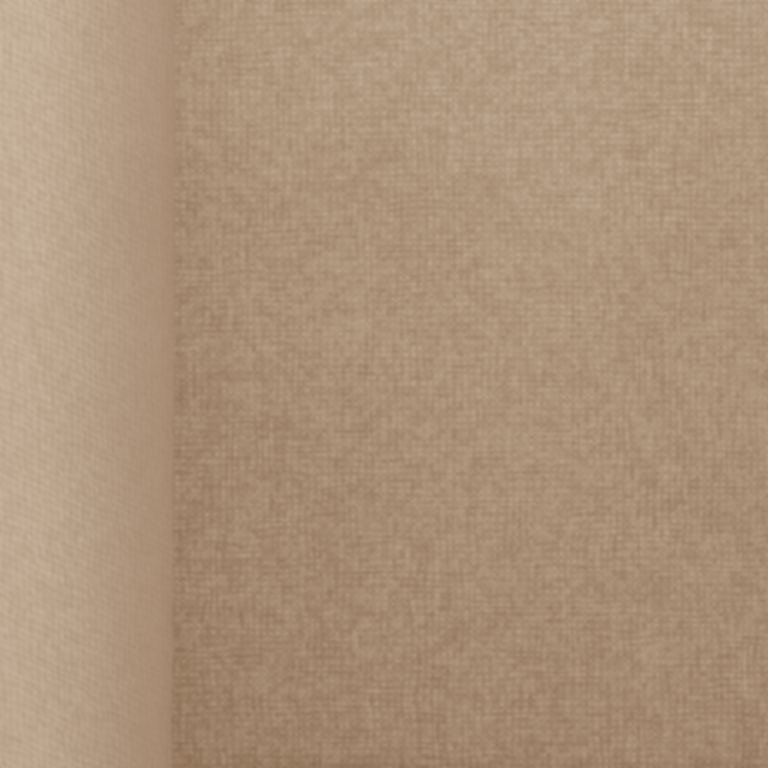
Reproduce this texture procedurally as a Shadertoy shader.

```glsl
// Beige woven cloth with a softly lit rolled fold along the left side.

float hash(vec2 p) {
    vec3 q = fract(vec3(p.xyx) * 0.1031);
    q += dot(q, q.yzx + 33.33);
    return fract((q.x + q.y) * q.z);
}

// Smooth value noise, centred on zero
float noise(vec2 p) {
    vec2 i = floor(p), f = fract(p);
    f = f * f * (3.0 - 2.0 * f);
    float low = mix(hash(i), hash(i + vec2(1, 0)), f.x);
    float high = mix(hash(i + vec2(0, 1)), hash(i + vec2(1, 1)), f.x);
    return mix(low, high, f.y) - 0.5;
}

// Crossed threads with uneven spacing, strength and fuzz
float weave(vec2 p) {
    vec2 wobble = vec2(noise(p * vec2(45, 22)), noise(p * vec2(22, 45) + 70.0));
    vec2 thread = cos(6.2832 * (p * vec2(104, 108) + 0.75 * wobble));
    float warp = thread.x * (0.6 + noise(p * vec2(60, 25) + 11.0));
    float weft = thread.y * (0.6 + noise(p * vec2(25, 60) + 37.0));
    float fuzz = noise(p * 130.0) + 0.6 * noise(p * 230.0 + 19.0);
    float slubs = noise(p * vec2(35, 90) + 5.0) + noise(p * vec2(90, 35) + 53.0);
    return 0.075 * (warp + weft) + 0.03 * thread.x * thread.y + 0.31 * fuzz + 0.1 * slubs;
}

// Finer slanted grain of the fold, compressed towards its turning edge
float foldGrain(vec2 p) {
    vec2 q = vec2(p.x + 0.9 * p.x * p.x, p.y + 0.45 * p.x);
    float ribs = cos(6.2832 * (q.y * 92.0 + 0.9 * noise(q * 35.0)));
    float columns = cos(6.2832 * (q.x * 105.0 + 0.6 * noise(q * 40.0 + 9.0)));
    float fuzz = noise(q * vec2(150, 110)) + 0.5 * noise(q * 220.0 + 31.0);
    return 0.04 * ribs + 0.035 * columns + 0.2 * fuzz;
}

void mainImage(out vec4 fragColor, in vec2 fragCoord) {
    vec2 uv = fragCoord / iResolution.xy;
    float edge = 0.223 + 0.005 * uv.y + 0.001 * noise(vec2(uv.y * 25.0, 3.0));
    float gap = uv.x - edge;

    // Flat cloth: brighter at the top, shaded beside the fold
    float flatTone = 0.16 + 0.52 * uv.y + 0.13 * smoothstep(0.25, 0.75, uv.x);
    flatTone -= 0.17 * exp(-max(gap, 0.0) / 0.05);
    flatTone -= 0.07 * smoothstep(0.7, 1.0, uv.x) * uv.y;
    flatTone -= 0.14 * (1.0 - smoothstep(0.0, 0.02, uv.y));
    flatTone += 0.08 * noise(uv * 7.0) + weave(uv);

    // Rolled cloth: light on the left, falling off around the curve
    float turn = clamp(uv.x / edge, 0.0, 1.0);
    float foldTone = mix(1.08, 0.5, smoothstep(0.1, 1.0, turn));
    foldTone += 0.2 * (uv.y - 0.5) - 0.12 * smoothstep(0.9, 1.0, turn);
    foldTone += 0.06 * noise(uv * vec2(18, 7));
    foldTone += foldGrain(uv) * mix(1.0, 0.4, smoothstep(0.4, 1.0, turn));

    float onFlat = smoothstep(-0.004, 0.005, gap);
    float tone = mix(foldTone, flatTone, onFlat);
    vec3 color = mix(vec3(0.585, 0.475, 0.372), vec3(0.74, 0.652, 0.56), tone);

    // Slight rosy tint where the fold turns away
    color += vec3(0.006, -0.003, 0.003) * smoothstep(0.45, 1.0, turn) * (1.0 - onFlat);
    fragColor = vec4(color, 1.0);
}
```
